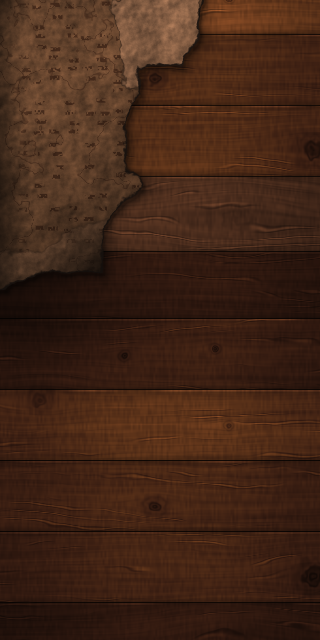
This texture is drawn by a Shadertoy shader. Its source:

```glsl
// Dark wooden planks with a scorched, torn parchment in the upper left corner.
// Space: x runs 0..1 left to right, y runs 0..2 from the top down.

const float PLANK_HEIGHT = 0.222;
const float FIRST_SEAM = 0.107;
const float GRAIN_PERIOD = 6.0 * PLANK_HEIGHT;   // knots recur every six planks
const vec3 WOOD_DARK = vec3(1.0, 0.51, 0.32);
const vec3 WOOD_LIGHT = vec3(1.0, 0.55, 0.27);
const vec3 WOOD_GREY = vec3(1.0, 0.61, 0.41);
const vec3 PAPER = vec3(0.40, 0.27, 0.18);
const vec3 PAPER_PALE = vec3(0.53, 0.375, 0.27);
const vec3 INK = vec3(0.17, 0.085, 0.05);
const vec3 CHAR = vec3(0.075, 0.055, 0.045);
const float PLANK_TONE[10] = float[10](0.41, 0.30, 0.31, 0.28, 0.18, 0.215, 0.33, 0.26, 0.245, 0.165);
// Knots: centre x, centre y, radius, darkness
const vec4 KNOTS[7] = vec4[7](
    vec4(0.484, 0.250, 0.022, 0.75), vec4(0.980, 0.470, 0.036, 0.80),
    vec4(0.742, 0.685, 0.052, 0.22), vec4(0.390, 1.112, 0.012, 0.80),
    vec4(0.672, 1.090, 0.011, 0.75), vec4(0.125, 1.250, 0.026, 0.50),
    vec4(0.716, 1.330, 0.010, 0.60));

float hash(vec2 p) {
    vec3 q = fract(p.xyx * vec3(0.1031, 0.1030, 0.0973));
    q += dot(q, q.yzx + 33.33);
    return fract((q.x + q.y) * q.z);
}

float noise(vec2 p) {
    vec2 i = floor(p), f = fract(p);
    f = f * f * (3.0 - 2.0 * f);
    return mix(mix(hash(i), hash(i + vec2(1, 0)), f.x),
               mix(hash(i + vec2(0, 1)), hash(i + vec2(1, 1)), f.x), f.y);
}

float fbm(vec2 p) {
    float sum = 0.0, amp = 0.5;
    for (int i = 0; i < 5; i++) {
        sum += amp * noise(p);
        p = mat2(1.6, 1.2, -1.2, 1.6) * p + 7.3;
        amp *= 0.5;
    }
    return sum;
}

float gauss(float x) { return exp(-x * x); }

float smoothMin(float a, float b, float k) {
    float h = max(k - abs(a - b), 0.0) / k;
    return min(a, b) - 0.25 * h * h * k;
}

// Signed distance to the parchment, negative inside
float parchment(vec2 p) {
    p += 0.034 * (vec2(fbm(p * 19.0), fbm(p * 19.0 + 40.0)) - 0.48);
    float side = p.x - 0.432 + 0.045 * smoothstep(0.29, 0.41, p.y)
               + 0.060 * smoothstep(0.61, 0.72, p.y);
    float flap = max(max(p.x - 0.63, p.y - 0.212), dot(p, vec2(0.78, 0.62)) - 0.566);
    float curl = length((p - vec2(0.400, 0.582)) * vec2(0.9, 1.1)) - 0.040;
    float foot = p.y - 0.850 - 0.05 * smoothstep(0.17, 0.0, p.x);
    return max(min(smoothMin(side, curl, 0.04), flap), foot);
}

vec3 wood(vec2 p, float px) {
    float row = (p.y - 0.013 * gauss((p.y - 0.786) / 0.06) - FIRST_SEAM) / PLANK_HEIGHT;
    float plank = clamp(floor(row) + 1.0, 0.0, 9.0);

    // Grain lines bend around each knot
    float v = p.y, knotDark = 0.0, knotRim = 0.0;
    for (int i = 0; i < 7; i++) {
        vec4 k = KNOTS[i];
        vec2 d = p - k.xy;
        d.y -= GRAIN_PERIOD * floor(d.y / GRAIN_PERIOD + 0.5);
        float r = length(d * vec2(0.9, 1.0)) / k.z + 0.5 * (noise(p * 70.0) - 0.5);
        vec2 e = d * vec2(0.45, 1.0) / k.z;
        v -= d.y * 0.8 * exp(-0.25 * dot(e, e));
        float rings = 0.8 + 0.2 * sin(r * 11.0);
        knotDark = max(knotDark, k.w * rings * smoothstep(1.2, 0.5, r));
        knotRim += k.w * gauss((r - 1.4) / 0.35);
    }
    vec2 g = vec2(p.x, v) + vec2(plank * 5.7, plank * 3.1);
    float swirl = fbm(g * vec2(1.5, 6.0));
    float bands = fbm(vec2(g.x * 1.5, g.y * 55.0 + swirl * 4.0));
    float fine = noise(vec2(g.x * 7.0, g.y * 210.0 + swirl * 9.0));
    float saw = noise(vec2(p.x * 170.0, p.y * 45.0)) - 0.5;
    float ring = abs(fract(g.y * 30.0 + swirl * 5.0) - 0.5);
    float sparse = smoothstep(0.54, 0.78, noise(g * vec2(4.5, 38.0)));
    float ridge = smoothstep(0.09, 0.01, ring) * sparse;
    float groove = smoothstep(0.08, 0.0, abs(ring - 0.13)) * sparse;

    // Tone: plank colour, broad light, then grain
    float tone = PLANK_TONE[int(plank)];
    tone *= mix(0.78, 1.08, smoothstep(0.0, 0.45, p.x)) * mix(1.0, 0.76, smoothstep(0.65, 1.0, p.x));
    tone *= 1.0 - 0.30 * gauss(length((p - vec2(0.05, 0.98)) * vec2(2.4, 5.0)));
    tone *= 0.64 + 0.36 * bands + 0.17 * fine + 0.20 * saw + 0.24 * swirl;
    tone *= 1.0 + 0.34 * ridge - 0.26 * groove;
    tone *= (1.0 - 0.78 * knotDark) * (1.0 - 0.25 * min(knotRim, 1.0));
    vec3 tint = mix(WOOD_DARK, WOOD_LIGHT, smoothstep(0.16, 0.38, tone));
    tint = mix(tint, WOOD_GREY, 0.8 * step(abs(plank - 3.0), 0.5));
    vec3 col = tint * tone;

    // Seams: thin dark gap with a lit lower lip
    float seam = (fract(row + 0.5) - 0.5) * PLANK_HEIGHT;
    col *= 1.0 - 0.20 * gauss(seam / 0.014);
    col *= 1.0 - 0.75 * smoothstep(0.0015 + 0.5 * px, 0.0015 - 0.5 * px, abs(seam));
    float lip = gauss((seam - 0.0045) / 0.0022) * smoothstep(0.15, 0.8, noise(vec2(p.x * 7.0, plank * 4.0)));
    return col + lip * (0.08 + tone) * vec3(0.50, 0.28, 0.17);
}

vec3 paper(vec2 p, float dist, float px) {
    float stain = fbm(p * 9.0), fibre = fbm(p * 60.0);
    float relief = fbm(p * 32.0) - fbm(p * 32.0 + vec2(0.25, 0.2));
    // Pale bare margins at the flap and along the foot
    float margin = length((p - vec2(0.515, 0.11)) * vec2(1.0, 0.85)) - 0.15 + 0.22 * (stain - 0.5);
    float foot = 0.81 - 0.32 * p.x - p.y + 0.16 * (stain - 0.5);
    float bare = max(smoothstep(0.006, -0.006, margin), 0.5 * smoothstep(0.006, -0.006, foot));
    vec3 col = mix(PAPER, PAPER_PALE, bare) * (0.55 + 0.50 * stain + 0.42 * fibre + 0.65 * relief);
    col *= 1.0 - 0.35 * gauss(margin / 0.004) - 0.18 * gauss(foot / 0.005);

    // Faded abstract ink: wandering routes and scattered blots
    float route = abs(fbm(p * 6.0 + 3.0) - 0.47);
    float ink = 0.5 * smoothstep(0.007 + px, 0.0, route);
    vec2 cell = p * vec2(20.0, 30.0), id = floor(cell);
    vec2 q = fract(cell) - 0.5 - 0.4 * (vec2(hash(id), hash(id + 19.0)) - 0.5);
    float blot = smoothstep(0.06, -0.06, max(abs(q.x) - 0.30, abs(q.y) - 0.19));
    float patchy = smoothstep(0.35, 0.60, noise(p * vec2(190.0, 170.0)));
    ink += 0.85 * blot * patchy * step(0.52, hash(id + 7.0)) * smoothstep(0.0, 0.12, p.x);
    col = mix(col, INK, min(ink, 0.8) * (1.0 - bare) * 0.75);

    // Falling light, then scorched border
    col *= mix(1.0, 0.70, smoothstep(0.2, 0.88, p.y)) * mix(0.50, 1.0, smoothstep(-0.03, 0.10, p.x));
    col *= 1.0 - 0.60 * gauss(length((p - vec2(0.32, 0.84)) * vec2(9.0, 11.0)));
    col *= 1.0 - 0.15 * smoothstep(-0.05, 0.0, dist);
    return mix(col, CHAR, 0.9 * smoothstep(-0.010, -0.003, dist + 0.014 * (fibre - 0.5)));
}

void mainImage(out vec4 fragColor, in vec2 fragCoord) {
    float px = 1.0 / iResolution.x;
    vec2 p = vec2(fragCoord.x, iResolution.y - fragCoord.y) * px;
    float dist = parchment(p);
    float shadowDist = max(parchment(p - vec2(0.004, 0.008)), 0.0);
    vec3 col = wood(p, px) * (1.0 - 0.50 * exp(-shadowDist / 0.016));
    col = mix(col, paper(p, dist, px), smoothstep(px, -px, dist));
    fragColor = vec4(col, 1.0);
}
```
